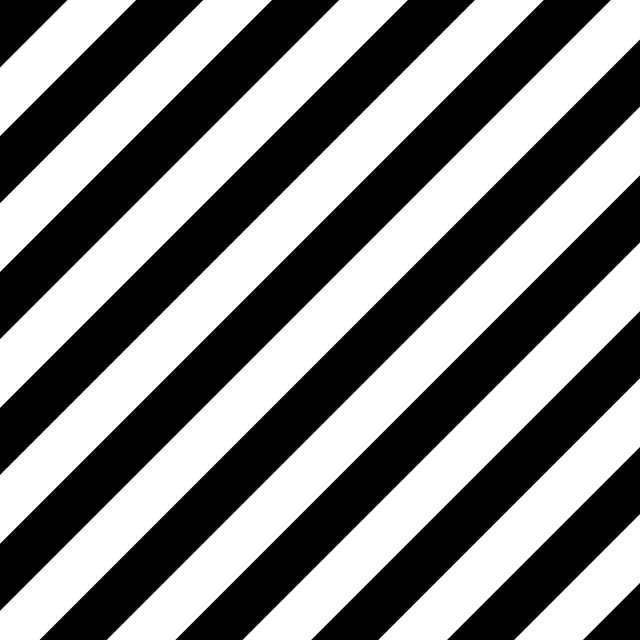
Give the GLSL for this pattern, as a WebGL 2 fragment shader.

```glsl
#version 300 es
precision highp float;
// Draws bold black and white diagonal stripes rising to the right.

uniform vec2 u_resolution;
out vec4 fragColor;

void main() {
    vec2 uv = gl_FragCoord.xy / u_resolution;

    // Position across the stripes, counted in repeats from the top left corner
    float across = (uv.x + 1.0 - uv.y) * 4.712 - 0.003;
    float pixel = length(vec2(4.712) / u_resolution);

    // Signed distance to the nearest black band, which fills just under half a repeat
    float edgeDistance = abs(fract(across - 0.247 + 0.5) - 0.5) - 0.247;

    // One pixel of smoothing along the edges
    float white = clamp(edgeDistance / pixel + 0.5, 0.0, 1.0);
    fragColor = vec4(vec3(white), 1.0);
}
```
